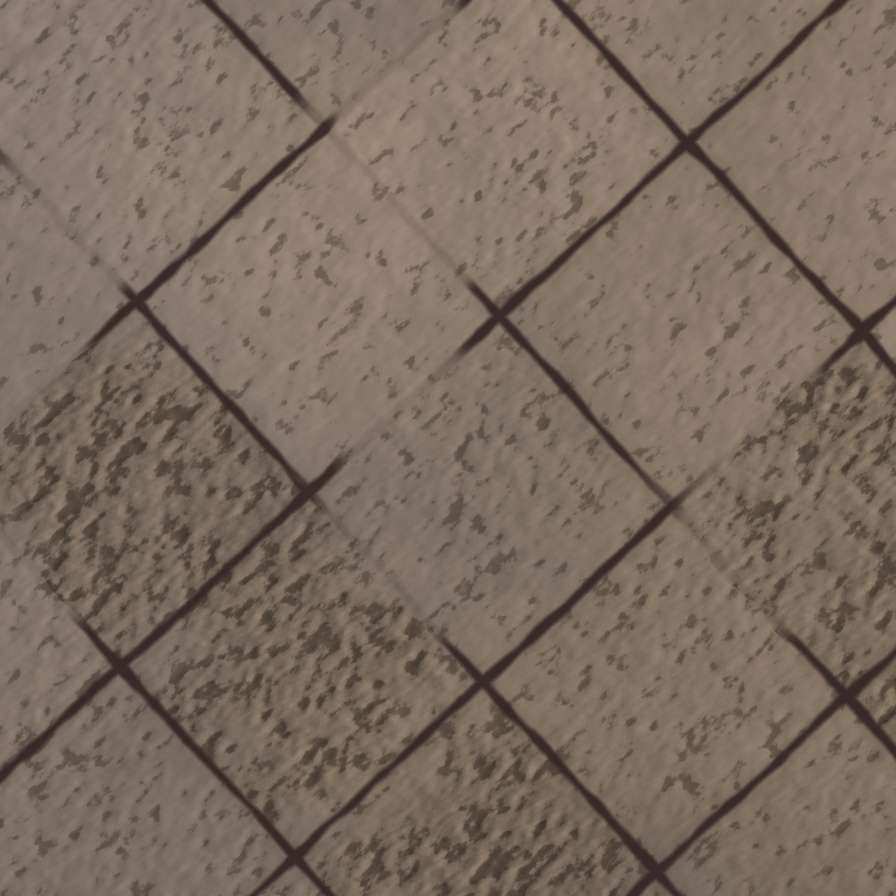
This texture is drawn by a WebGL 1 fragment shader. Its source:

```glsl
precision highp float;
// Worn diagonal stone paving with dark broken joints, pits and grimy tiles.

uniform vec2 u_resolution;

// Lattice of square slabs, in units of the canvas
const vec2 CROSSING = vec2(0.768, 0.841);
const vec2 STEP_UP = vec2(0.211, 0.195);
const vec2 STEP_DOWN = vec2(0.194, -0.212);
const float TILE_SIZE = 0.287;
const float JOINT_HALF_WIDTH = 0.0042;
const float JOINT_SOFTNESS = 0.0045;
const float JOINT_WOBBLE = 0.020;
const float WEAR_CENTER = 0.45;
const float WEAR_PERIOD = 0.39;

const vec3 STONE_COOL = vec3(0.535, 0.480, 0.445);
const vec3 STONE_WARM = vec3(0.560, 0.492, 0.428);
const vec3 GRIME_COLOR = vec3(0.420, 0.367, 0.312);
const vec3 PIT_COLOR = vec3(0.285, 0.235, 0.200);
const vec3 JOINT_COLOR = vec3(0.205, 0.155, 0.150);

float hash(vec2 p) {
  vec3 q = fract(p.xyx * vec3(0.1031, 0.1030, 0.0973));
  q += dot(q, q.yzx + 33.33);
  return fract((q.x + q.y) * q.z);
}

float noise(vec2 p) {
  vec2 i = floor(p);
  vec2 f = fract(p);
  f = f * f * (3.0 - 2.0 * f);
  return mix(mix(hash(i), hash(i + vec2(1.0, 0.0)), f.x),
             mix(hash(i + vec2(0.0, 1.0)), hash(i + vec2(1.0, 1.0)), f.x), f.y);
}

float fbm(vec2 p) {
  float sum = 0.0;
  float weight = 0.5;
  for (int i = 0; i < 4; i++) {
    sum += weight * noise(p);
    p = mat2(1.6, 1.2, -1.2, 1.6) * p + 17.3;
    weight *= 0.5;
  }
  return sum / 0.9375;
}

// Slab coordinates: x counts along STEP_UP, y along STEP_DOWN
vec2 toLattice(vec2 uv) {
  vec2 d = uv - CROSSING;
  float det = STEP_UP.x * STEP_DOWN.y - STEP_UP.y * STEP_DOWN.x;
  return vec2(d.x * STEP_DOWN.y - d.y * STEP_DOWN.x,
              STEP_UP.x * d.y - STEP_UP.y * d.x) / det;
}

// How far the joints are filled in, 0 open to 1 closed
float jointWear(vec2 uv) {
  float ripple = 0.5 + 0.5 * cos(6.2832 * (uv.x - WEAR_CENTER) / WEAR_PERIOD);
  float band = smoothstep(0.24, 0.33, uv.y) * (1.0 - smoothstep(0.59, 0.68, uv.y));
  float corner = smoothstep(0.60, 0.70, uv.y) * (1.0 - smoothstep(0.48, 0.62, uv.x));
  return max(band, corner) * ripple;
}

// One family of joints; thicker where joints cross
float joint(float across, float along, vec2 uv, float seed) {
  float dist = abs(fract(across + 0.5) - 0.5) * TILE_SIZE;
  float toCrossing = abs(fract(along + 0.5) - 0.5);
  float ragged = noise(uv * 48.0 + seed);
  float width = JOINT_HALF_WIDTH * (0.45 + 0.8 * ragged + 0.7 * exp(-toCrossing * 22.0));
  float line = 1.0 - smoothstep(width - 0.5 * JOINT_SOFTNESS, width + JOINT_SOFTNESS, dist);
  float breaks = noise(uv * 17.0 + seed) - 0.5;
  float open = 1.0 - 1.1 * jointWear(uv) + 0.6 * breaks + 0.2 * exp(-toCrossing * 12.0);
  return line * mix(0.12, 0.95, smoothstep(0.15, 0.62, open));
}

// Every other row of slabs is grimy in the lower part
float tileGrime(vec2 id) {
  vec2 center = CROSSING + (id.x + 0.5) * STEP_UP + (id.y + 0.5) * STEP_DOWN;
  float low = 1.0 - smoothstep(0.48, 0.60, center.y);
  float oddRow = mod(id.x, 2.0);
  return low * mix(0.25, 0.85, oddRow) + 0.15 * hash(id + 41.0);
}

void main() {
  vec2 uv = gl_FragCoord.xy / u_resolution;
  vec2 drift = vec2(fbm(uv * 14.0), fbm(uv * 14.0 + 61.0)) - 0.5;
  vec2 cell = toLattice(uv) + JOINT_WOBBLE * drift;
  vec2 id = floor(cell + 0.09 * drift);

  // Stone body: broad mottling and a tone for each slab
  float broad = fbm(uv * 5.0 + 9.0);
  float grain = fbm(uv * 55.0);
  vec3 color = mix(STONE_COOL, STONE_WARM, smoothstep(0.1, 0.9, uv.x + broad - 0.5));
  color *= 0.97 + 0.05 * (hash(id) - 0.5) + 0.16 * (broad - 0.5) + 0.10 * (grain - 0.5);
  color *= mix(0.94, 1.02, smoothstep(0.0, 0.7, uv.y));

  // Grime gathers toward slab middles in uneven patches
  vec2 f = fract(cell);
  float middle = smoothstep(0.0, 0.35, min(min(f.x, 1.0 - f.x), min(f.y, 1.0 - f.y)));
  float patches = smoothstep(0.25, 0.70, fbm(uv * 11.0 + 30.0) + 0.25 * middle);
  float grime = tileGrime(id) * mix(0.3, 1.0, patches);
  color = mix(color, GRIME_COLOR, 0.72 * grime);

  // Pits stretched along one diagonal, with lit rims
  vec2 grainUv = vec2(uv.x + uv.y, 1.7 * (uv.y - uv.x)) * 38.0;
  float relief = fbm(grainUv);
  float rim = relief - fbm(grainUv + vec2(0.35, -0.5));
  float pits = 1.0 - smoothstep(0.20, 0.37, relief - 0.13 * grime);
  color = mix(color, PIT_COLOR, pits * (0.45 + 0.25 * grime));
  color *= 1.0 + rim * (0.12 + 0.50 * grime);

  // Joints with a soft dirty halo
  float lines = max(joint(cell.y, cell.x, uv, 3.0), joint(cell.x, cell.y, uv, 71.0));
  vec2 gap = abs(fract(cell + 0.5) - 0.5) * TILE_SIZE;
  float halo = exp(-min(gap.x, gap.y) * 110.0) * (1.0 - jointWear(uv));
  color *= 1.0 - 0.13 * halo;
  color = mix(color, JOINT_COLOR, lines);

  gl_FragColor = vec4(color, 1.0);
}
```
